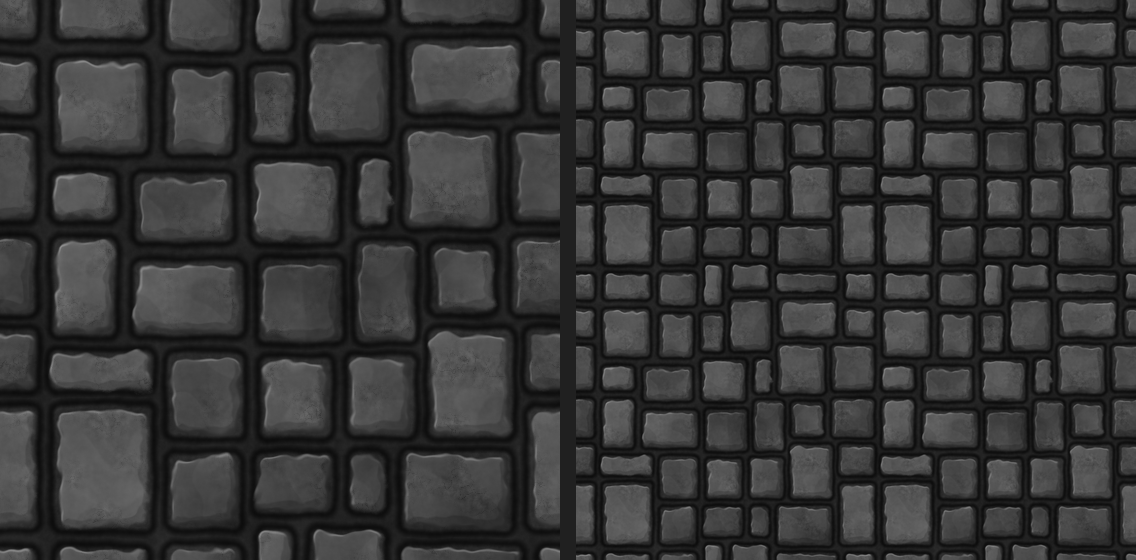
Left, the tile; right, the same tile 2 across and 2 down.
Reproduce this texture procedurally as a WebGL 2 fragment shader.

```glsl
#version 300 es
precision highp float;
// A wall of dark, hand-painted stones in wide mortar joints.
// Each grid cell holds one wall, alternately upright and level, so the walls
// enclose one rectangle per grid corner; wrapping noise chips and shades it.
uniform vec2 u_resolution;
out vec4 fragColor;

const float GRID = 6.0; // even, so the alternation wraps

// Two random values for a cell that repeats every "period" cells
vec2 hash(vec2 cell, float period, float seed) {
    uvec3 v = uvec3(vec3(floor(mod(cell + 0.5, period)), seed));
    v = v * 1664525u + 1013904223u;
    v.x += v.y * v.z; v.y += v.z * v.x; v.z += v.x * v.y;
    v ^= v >> 16u;
    v.x += v.y * v.z; v.y += v.z * v.x;
    return vec2(v.xy >> 8u) / 16777216.0;
}

// Wrapping gradient noise, about -0.6 to 0.6
float noise(vec2 uv, float freq, float seed) {
    vec2 p = uv * freq, cell = floor(p), f = p - cell;
    vec2 u = f * f * f * (f * (f * 6.0 - 15.0) + 10.0);
    vec4 corner;
    for (int k = 0; k < 4; k++) {
        vec2 o = vec2(k & 1, k >> 1);
        corner[k] = dot(hash(cell + o, freq, seed) * 2.0 - 1.0, f - o);
    }
    vec2 rows = mix(corner.xz, corner.yw, u.x);
    return mix(rows.x, rows.y, u.y);
}

float fbm(vec2 uv, float freq, float seed) {
    float sum = 0.0, amp = 1.0;
    for (int k = 0; k < 4; k++) {
        sum += amp * noise(uv, freq, seed + float(k));
        freq *= 2.0;
        amp *= 0.6;
    }
    return sum;
}

float roundedBox(vec2 p, vec2 halfSize, float radius) {
    vec2 q = abs(p) - halfSize + radius;
    return length(max(q, 0.0)) + min(max(q.x, q.y), 0.0) - radius;
}

float wall(vec2 cell) { return mix(0.22, 0.78, hash(cell, GRID, 1.0).x); }

// Distance to the nearest stone, with its centre, half size and grid corner
float findStone(vec2 uv, out vec2 centre, out vec2 halfSize, out vec2 id) {
    float nearest = 9.0;
    for (int k = 0; k < 4; k++) {
        vec2 c = floor(uv * GRID) + vec2(k & 1, k >> 1);
        float a = wall(c - 1.0), b = wall(c);
        float right = wall(c - vec2(0, 1)), left = wall(c - vec2(1, 0));
        bool even = mod(c.x + c.y, 2.0) < 0.5;
        vec2 lo = (even ? vec2(a, right) : vec2(left, a)) - 1.0;
        vec2 hi = even ? vec2(b, left) : vec2(right, b);
        vec2 mid = (c + 0.5 * (lo + hi)) / GRID;
        vec2 size = 0.5 * (hi - lo) / GRID - 0.008 - 0.007 * hash(c, GRID, 2.0).x;
        float d = roundedBox(uv - mid, size, 0.018);
        if (d < nearest) {
            nearest = d; centre = mid; halfSize = size; id = c;
        }
    }
    return nearest;
}

// Chipped outline of the raised face
float faceDistance(vec2 uv, vec2 centre, vec2 halfSize, float seed) {
    float chips = 0.014 * noise(uv, 19.0, seed) + 0.007 * noise(uv, 43.0, seed);
    return roundedBox(uv - centre, halfSize, 0.012) + chips;
}

void main() {
    vec2 uv = gl_FragCoord.xy / u_resolution;
    float px = 1.0 / u_resolution.y;
    vec2 warped = uv + 0.006 * vec2(noise(uv, 17.0, 3.0), noise(uv, 17.0, 4.0));
    vec2 centre, halfSize, id;
    float base = findStone(warped, centre, halfSize, id);
    vec2 tone = hash(id, GRID, 5.0), lean = hash(id, GRID, 6.0) - 0.5;

    float cloud = fbm(uv, 9.0, 10.0);
    float grain = fbm(uv, 72.0, 20.0);
    float rough = smoothstep(-0.15, 0.4, noise(uv, 13.0, 30.0));

    // Mortar, darkest against the stones
    float mortar = 0.135 + 0.035 * cloud + 0.025 * grain;
    mortar *= mix(0.42, 1.0, smoothstep(0.0, 0.014, base));

    // Dark sloping sides
    float side = 0.165 + 0.04 * (tone.x - 0.5) + 0.03 * cloud + 0.04 * grain;
    side *= mix(0.45, 1.0, smoothstep(0.0, -0.009, base));
    float shade = mix(mortar, side, smoothstep(px + 0.001, -px - 0.001, base));

    // Face outline and the direction its edge looks in
    vec2 faceCentre = centre + 0.005 * lean;
    vec2 faceSize = halfSize - min(0.013, 0.2 * min(halfSize.x, halfSize.y));
    float face = faceDistance(warped, faceCentre, faceSize, 40.0);
    vec2 e = vec2(0.002, 0.0);
    vec2 slope = vec2(faceDistance(warped + e, faceCentre, faceSize, 40.0),
                      faceDistance(warped + e.yx, faceCentre, faceSize, 40.0)) - face;
    slope /= length(slope) + 0.0001;
    float lit = smoothstep(-0.5, 0.9, dot(slope, vec2(-0.45, 0.89)));

    // Painted face: tilt, broad strokes, worn lower planes, grit and cracks
    vec2 local = (warped - faceCentre) / faceSize;
    float top = 0.235 + 0.105 * tone.y + 0.05 * dot(local, lean) + 0.05 * cloud;
    top += 0.022 * smoothstep(-0.03, 0.03, noise(warped, 11.0, 50.0) + 0.3 * local.x * lean.y);
    float plane = faceDistance(warped, faceCentre + vec2(-0.003, 0.006), faceSize - 0.007, 60.0);
    top *= 1.0 - 0.17 * (1.0 - lit) * smoothstep(-0.002, 0.003, plane);
    top += grain * mix(0.018, 0.075, rough);
    float crack = smoothstep(0.05, 0.0, abs(fbm(warped, 23.0, 70.0)));
    top -= 0.045 * crack * rough;

    // Crisp on the lit edges, worn away on the lower ones
    float soft = px + mix(0.005, 0.0008, lit);
    float wear = 0.006 * grain * (1.0 - lit);
    shade = mix(shade, top, smoothstep(soft, -soft, face + wear));

    // Thin bright rim with a faint glow inside it
    float rim = smoothstep(0.0022 + px, 0.0, abs(face + 0.002));
    float glow = smoothstep(-0.014, -0.002, face) * smoothstep(px, -px, face);
    float broken = smoothstep(-0.3, 0.25, noise(uv, 29.0, 80.0));
    shade += (0.15 * rim * broken + 0.025 * glow) * mix(0.12, 1.0, lit);

    fragColor = vec4(vec3(clamp(shade, 0.0, 1.0)), 1.0);
}
```
